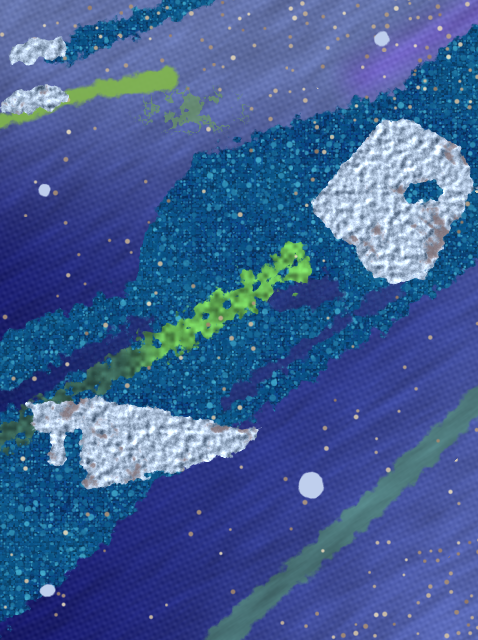
Reproduce this texture procedurally as a WebGL 1 fragment shader.

```glsl
precision highp float;
// Painted indigo canvas with a diagonal band of teal glitter, green strokes,
// torn silver leaf and gold specks: noise-roughened shapes, back to front.
uniform vec2 u_resolution;

float hash(vec2 p) {
  vec3 q = fract(p.xyx * .1031);
  q += dot(q, q.yzx + 33.33);
  return fract((q.x + q.y) * q.z);
}

float noise(vec2 p) {
  vec2 i = floor(p), f = fract(p), e = vec2(1, 0);
  f *= f * (3. - 2. * f);
  return mix(mix(hash(i), hash(i + e), f.x), mix(hash(i + e.yx), hash(i + e.xx), f.x), f.y);
}

float fbm(vec2 p) {
  float sum = 0., amp = .53;
  for (int i = 0; i < 4; i++) {
    sum += amp * noise(p);
    p = mat2(1.6, 1.2, -1.2, 1.6) * p + 7.3;
    amp *= .5;
  }
  return sum;
}

float fill(float d, float soft) { return 1. - smoothstep(-soft, soft, d); }

float disc(vec2 p, float x, float y, float r) { return length(p - vec2(x, y)) - r; }

// Distance to a segment
float seg(vec2 p, float ax, float ay, float bx, float by) {
  vec2 a = vec2(ax, ay), v = vec2(bx, by) - a;
  p -= a;
  return length(p - v * clamp(dot(p, v) / dot(v, v), 0., 1.));
}

// Signed distance to line ab, positive on its left
float side(vec2 p, vec2 a, vec2 b) {
  vec2 v = normalize(b - a);
  return dot(p - a, vec2(-v.y, v.x));
}

// Convex clockwise quadrilateral
float quad(vec2 p, vec4 s, vec4 t) {
  return max(max(side(p, s.xy, s.zw), side(p, s.zw, t.xy)), max(side(p, t.xy, t.zw), side(p, t.zw, s.xy)));
}

// Extends a polyline height from x0 to (x1, y1)
float bend(float y, float x, float x0, float x1, float y1) {
  return mix(y, y1, clamp((x - x0) / (x1 - x0), 0., 1.));
}

// Random disc per grid cell: coverage and tone
vec2 specks(vec2 p, float scale, float density, float radius, float px) {
  vec2 cell = floor(p * scale);
  float r = radius * (.5 + .5 * hash(cell + 5.7));
  vec2 shift = (vec2(hash(cell + 11.3), hash(cell + 27.9)) - .5) * (1. - 2. * r);
  float d = length(fract(p * scale) - .5 - shift) - r;
  return vec2(fill(d, px * scale) * step(hash(cell + 41.1), density), hash(cell + 63.5));
}

float bandDistance(vec2 p) {
  float x = p.x, top = bend(.473, x, 0., .212, .555);
  top = bend(top, x, .212, .226, .635);
  top = bend(top, x, .226, .306, .76);
  top = bend(top, x, .306, .612, .857);
  top = bend(top, x, .612, .745, .965);
  float low = bend(.017, x, 0., .169, .154);
  low = bend(bend(low, x, .169, .234, .238), x, .234, .745, .59);
  return .7 * max(p.y - top, low - p.y);
}

vec3 canvasColor(vec2 p, float grain) {
  vec3 c = mix(vec3(.1, .11, .43), vec3(.18, .22, .54), smoothstep(0., .5, p.x + .25 * p.y));
  c = mix(c, vec3(.36, .42, .71), smoothstep(.2, .8, p.x - .55 * p.y));
  c = mix(c, vec3(.4, .46, .68), smoothstep(.55, 1., p.y + .12 * p.x));
  c = mix(c, vec3(.43, .32, .76), .7 * fill(seg(p, .57, .88, .76, .99) - .025, .04));
  vec2 weave = sin(mat2(.91, .42, -.42, .91) * p * 560.);
  return c * (.83 + .32 * grain) + (.023 * weave.x + .012) * weave.y;
}

vec3 glitter(vec2 p, float px) {
  vec3 c = mix(vec3(.03, .17, .42), vec3(.06, .36, .52), fbm(p * 14.));
  c *= .75 + .5 * hash(floor(p * 290.));
  float scale = 210.;
  for (int i = 0; i < 3; i++) {
    vec2 s = specks(p, scale, .34 + scale * .002, .42, px);
    c = mix(c, mix(vec3(.03, .32, .52), vec3(.3, .74, .86), s.y * s.y * s.y), s.x * .8);
    scale *= .62;
  }
  return c;
}

vec3 leafColor(vec2 p) {
  float body = fbm(p * 110.), crinkle = body - fbm(p * 110. + vec2(.5, -.5));
  float rust = smoothstep(.58, .72, .6 * fbm(p * 24.) + .4 * body);
  return mix(vec3(.68, .76, .86) + .9 * crinkle, vec3(.45, .37, .38), rust * .75);
}

float leafDistance(vec2 p) {
  float right = quad(p, vec4(.481, .678, .618, .836), vec4(.763, .746, .638, .523));
  right = max(max(right, disc(p, .615, .685, .128)), .015 - seg(p, .646, .698, .672, .702));
  float left = quad(p, vec4(.12, .385, .4, .328), vec4(.384, .295, .135, .232));
  left = min(left, quad(p, vec4(.046, .366, .15, .381), vec4(.18, .33, .06, .32)));
  left = min(left, seg(p, .09, .32, .088, .288) - .014);
  float corner = min(seg(p, .03, .916, .09, .927), seg(p, .02, .84, .085, .848)) - .017;
  return min(min(left, right), corner);
}

void main() {
  float px = 1. / u_resolution.y;
  vec2 p = gl_FragCoord.xy * px;
  float grain = fbm(mat2(.82, -.57, .57, .82) * p * vec2(12, 65)), rough = fbm(p * 65.) - .5;
  vec3 ground = canvasColor(p, grain), c = ground;
  // Glitter and bare gaps
  float teal = min(bandDistance(p), seg(p, .08, .915, .31, 1.) - .018);
  float gap = min(seg(p, 0., .365, .23, .495) - .016, seg(p, .44, .535, .51, .55) - .024);
  gap = min(gap, seg(p, .35, .37, .63, .56) - .01);
  c = mix(c, glitter(p, px), fill(teal + rough * .035, .003));
  c = mix(c, ground * .9, .88 * fill(gap + rough * .04, .004));
  // Green strokes
  float lime = min(seg(p, -.02, .802, .13, .855), seg(p, .13, .855, .26, .878)) - .008 - .03 * p.x;
  float spatter = length((p - vec2(.3, .828)) * vec2(.6, 1.4)) - .055 + .35 * abs(rough + .08);
  c = mix(c, vec3(.51, .72, .29), .9 * fill(lime + rough * .018, .004));
  c = mix(c, vec3(.43, .62, .36), .65 * fill(spatter, .012));
  float moss = min(seg(p, -.02, .3, .21, .44), seg(p, .21, .44, .46, .6));
  moss = min(moss, seg(p, .24, .45, .475, .58)) - .014;
  vec3 green = mix(vec3(.23, .38, .31), vec3(.42, .72, .3), smoothstep(.18, .27, p.x));
  c = mix(c, green * (.65 + .7 * noise(p * 130.)), .9 * fill(moss + rough * .06, .004));
  float trail = min(seg(p, .33, -.01, .57, .2), seg(p, .57, .2, .76, .385)) - .019;
  c = mix(c, vec3(.31, .5, .46) * (.75 + .5 * grain), .85 * fill(trail + rough * .022, .004));
  // Gold specks
  float gather = .05 + .3 * max(smoothstep(.4, .7, p.x - p.y), smoothstep(.9, 1.4, p.y + .6 * p.x));
  vec2 gold = specks(p + .13, 62., gather, .24, px);
  c = mix(c, mix(vec3(.6, .48, .38), vec3(.93, .88, .76), gold.y), gold.x * .9);
  // Silver leaf and pale drops
  c = mix(c, leafColor(p), fill(leafDistance(p) + rough * .024, px));
  float drop = min(disc(p, .486, .242, .02), disc(p, .069, .703, .009));
  drop = min(drop, min(disc(p, .075, .077, .011), disc(p, .597, .939, .011)));
  c = mix(c, vec3(.75, .81, .93), fill(drop + rough * .006, px));
  gl_FragColor = vec4(c, 1);
}
```
